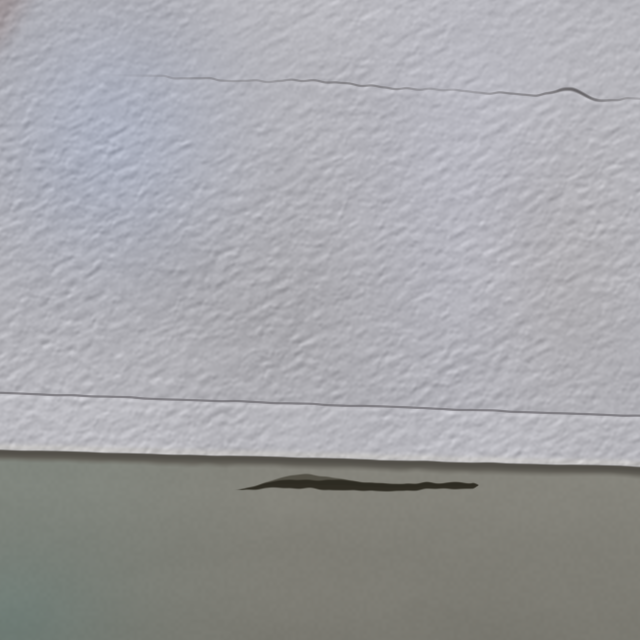
Write a Shadertoy shader that draws this texture.

```glsl
float hash(vec2 p) {
    p = fract(p * vec2(0.1031, 0.1137));
    p += dot(p, p.yx + 33.33);
    return fract((p.x + p.y) * p.x * 17.0);
}

float noise(vec2 p) {
    vec2 i = floor(p), f = fract(p);
    f = f * f * (3.0 - 2.0 * f);
    return mix(mix(hash(i), hash(i + vec2(1, 0)), f.x),
               mix(hash(i + vec2(0, 1)), hash(i + vec2(1, 1)), f.x), f.y);
}

float fbm(vec2 p) {
    float sum = 0.0, amp = 0.5;
    for (int i = 0; i < 4; i++) {
        sum += amp * noise(p);
        p = mat2(1.6, 1.2, -1.2, 1.6) * p + 7.3;
        amp *= 0.5;
    }
    return sum;
}

float bump(float x, float centre, float width) {
    float t = (x - centre) / width;
    return exp(-t * t);
}

// Plaster grains stretched along a rising diagonal
float plasterHeight(vec2 p) {
    p += 0.006 * vec2(noise(p * 38.0), noise(p * 38.0 + 50.0));
    vec2 q = mat2(0.89, -0.45, 0.45, 0.89) * p;
    return noise(q * vec2(62, 112) + 20.0) + 0.5 * noise(q * vec2(125, 190) + 70.0);
}

vec3 wallColor(vec2 uv) {
    vec3 col = vec3(0.693, 0.692, 0.715);

    // Broad tints and stains
    col += vec3(-0.025, -0.005, 0.03) * bump(uv.x, 0.17, 0.18) * bump(uv.y, 0.78, 0.2);
    col += vec3(0.02, 0.022, 0.035) * bump(uv.x, 0.72, 0.16) * bump(uv.y, 0.7, 0.3);
    col += 0.025 * smoothstep(0.75, 1.0, uv.y) * smoothstep(0.15, 0.5, uv.x);
    col -= vec3(0.028, 0.03, 0.035) * bump(uv.x, 0.4, 0.3) * bump(uv.y, 0.52, 0.16);
    col -= vec3(0.015, 0.02, 0.03) * bump(uv.x, 0.87, 0.12) * bump(uv.y, 0.58, 0.2);
    col += 0.07 * (fbm(uv * 5.0 + 3.0) - 0.47);
    float corner = smoothstep(0.035, -0.03, uv.x - 0.5 * (uv.y - 0.93));
    col = mix(col, vec3(0.6, 0.56, 0.57), 0.8 * corner * smoothstep(0.88, 0.96, uv.y));

    // Relief lit from above
    float relief = plasterHeight(uv) - plasterHeight(uv + vec2(-0.002, 0.005));
    float strength = 0.065 + 0.05 * noise(uv * 9.0);
    strength *= mix(1.0, 0.7, smoothstep(0.65, 0.95, uv.y));
    col += strength * relief + 0.022 * (noise(uv * 230.0) - 0.5);

    // Upper crack, broken and deeper at the right
    float crackY = 0.892 - 0.048 * uv.x + 0.012 * bump(uv.x, 0.891, 0.025)
                 + 0.005 * bump(uv.x, 0.49, 0.06) - 0.003 * bump(uv.x, 0.935, 0.018)
                 + 0.004 * (noise(vec2(uv.x * 55.0, 2.0)) - 0.5);
    float deep = bump(uv.x, 0.9, 0.035);
    float d = uv.y - crackY;
    float visible = smoothstep(0.12, 0.4, uv.x) * (0.4 + 0.5 * noise(vec2(uv.x * 19.0, 8.0)));
    visible = clamp(visible + 0.35 * bump(uv.x, 0.57, 0.06) + 0.5 * deep, 0.0, 1.0);
    float crack = smoothstep(0.003 + 0.002 * deep, 0.0004, abs(d));
    col = mix(col, vec3(0.37, 0.36, 0.37), crack * visible * (0.6 + 0.3 * deep));
    col += 0.04 * visible * bump(d, -0.005, 0.003);

    // Lower scored groove with its pale lip
    float g = uv.y - (0.386 - 0.036 * uv.x) - 0.0015 * (noise(vec2(uv.x * 35.0, 4.0)) - 0.5);
    col += 0.025 * smoothstep(0.004, -0.004, g);
    col = mix(col, vec3(0.43, 0.42, 0.44), 0.75 * smoothstep(0.0029, 0.0005, abs(g)));
    col += 0.035 * bump(g, -0.005, 0.003);
    return col;
}

vec3 ledgeColor(vec2 uv, float depth) {
    vec3 col = mix(vec3(0.475, 0.495, 0.465), vec3(0.495, 0.49, 0.458), smoothstep(0.0, 0.5, uv.x));
    col += 0.025 * smoothstep(0.1, 0.25, uv.y) - 0.018 * smoothstep(0.1, 0.0, uv.y);
    col += vec3(-0.025, 0.005, 0.01) * bump(uv.x, 0.0, 0.15) * bump(uv.y, 0.03, 0.1);
    col += 0.025 * (fbm(uv * vec2(7, 14)) - 0.47) + 0.013 * (noise(uv * 170.0) - 0.5);

    // Shadow beneath the wall
    vec3 shade = mix(vec3(0.32, 0.31, 0.285), vec3(0.41, 0.4, 0.37), smoothstep(0.003, 0.016, depth));
    col = mix(shade, col, smoothstep(0.011, 0.022, depth + 0.003 * noise(uv * 40.0)));

    // Ragged dark gash with a brown upper swelling
    float centre = 0.241 + 0.003 * bump(uv.x, 0.47, 0.05) - 0.004 * bump(uv.x, 0.61, 0.035)
                 - 0.008 * smoothstep(0.43, 0.36, uv.x) + 0.003 * (noise(vec2(uv.x * 60.0, 9.0)) - 0.5);
    float span = smoothstep(0.36, 0.43, uv.x) * smoothstep(0.75, 0.738, uv.x);
    float halfWidth = span * (0.0045 + 0.003 * bump(uv.x, 0.52, 0.08)
                    + 0.002 * (noise(vec2(uv.x * 45.0, 5.0)) - 0.5));
    float d = uv.y - centre;
    float top = halfWidth + 0.009 * bump(uv.x, 0.478, 0.042);
    float swelling = smoothstep(0.002, -0.002, d - top) * smoothstep(-0.002, 0.002, d) * span;
    col = mix(col, vec3(0.29, 0.28, 0.24), 0.85 * swelling);
    float gash = smoothstep(0.002, -0.002, abs(d) - halfWidth) * smoothstep(0.0, 0.2, span);
    return mix(col, vec3(0.17, 0.16, 0.125), 0.95 * gash);
}

void mainImage(out vec4 fragColor, in vec2 fragCoord) {
    vec2 uv = fragCoord / iResolution.xy;
    float edge = uv.y - (0.297 - 0.026 * uv.x) - 0.0015 * (noise(vec2(uv.x * 30.0, 1.0)) - 0.5);

    // Wall above, ledge below, with a cream rim between them
    vec3 wall = wallColor(uv) + vec3(0.045, 0.04, 0.015) * bump(edge, 0.004, 0.006);
    vec3 col = mix(ledgeColor(uv, -edge), wall, smoothstep(-0.002, 0.002, edge));
    fragColor = vec4(clamp(col, 0.0, 1.0), 1.0);
}
```
